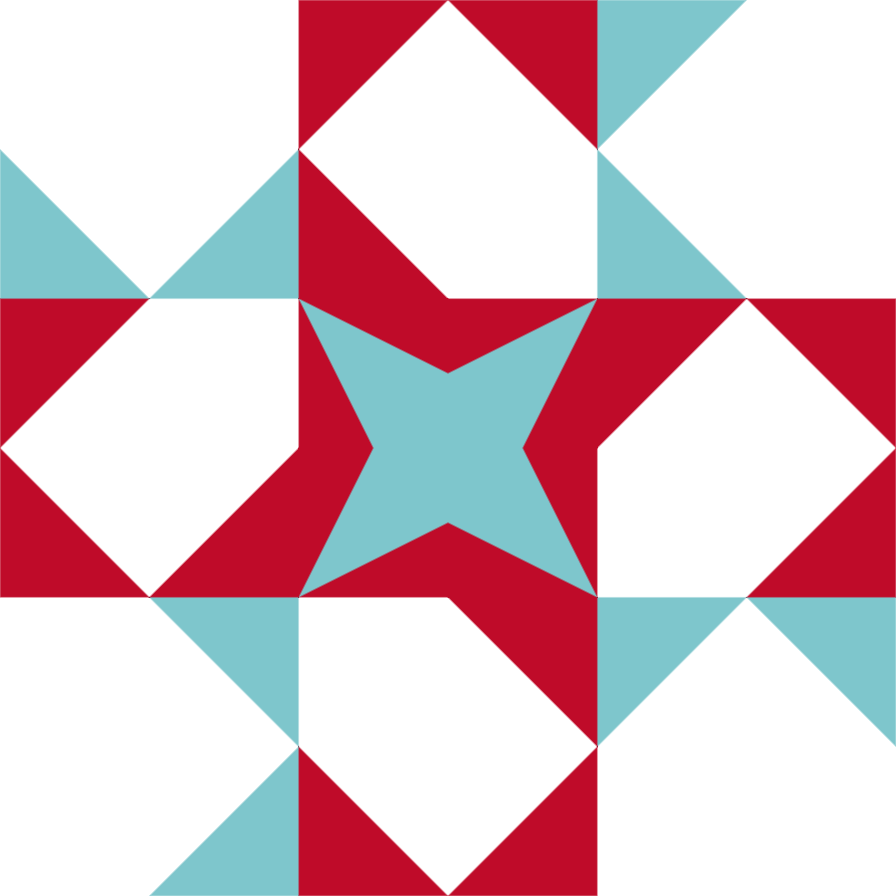
Reproduce this pattern procedurally as a three.js fragment shader.

```glsl
// A pinwheel quilt block: red and teal triangles turning around a four-pointed star.
varying vec2 vUv;

const vec3 WHITE = vec3(1.0);
const vec3 RED = vec3(0.75, 0.045, 0.16);
const vec3 TEAL = vec3(0.494, 0.776, 0.8);
const float EDGE_WIDTH = 0.012; // soft edge, in units of half a patch

// Converts a signed distance to coverage.
float coverage(float d) {
  return clamp(0.5 - d / EDGE_WIDTH, 0.0, 1.0);
}

// Right triangle with unit legs running from a corner along the signs of dir.
float triangle(vec2 p, vec2 corner, vec2 dir) {
  vec2 q = (p - corner) * dir;
  float d = max(max(-q.x, -q.y), (q.x + q.y - 1.0) * inversesqrt(2.0));
  return coverage(d);
}

float square(vec2 p, float halfSide) {
  vec2 a = abs(p);
  return coverage(max(a.x, a.y) - halfSide);
}

// Star with tips on the diagonals and notches on the axes.
float star(vec2 p, float notch) {
  vec2 a = abs(p);
  float slope = 1.0 - notch;
  float d = max(a.x, a.y) - slope * min(a.x, a.y) - notch;
  return coverage(d / length(vec2(1.0, slope)));
}

vec2 quarterTurn(vec2 p) {
  return vec2(-p.y, p.x);
}

void main() {
  // Three patches across, each two units wide, centred on the star.
  vec2 p = (vUv - 0.5) * 6.0;
  vec2 q = p;
  float red = square(p, 1.0);
  float teal = 0.0;

  // One arm and its neighbouring corner patch, repeated around the centre.
  for (int i = 0; i < 4; i++) {
    red += triangle(q, vec2(-1.0, 3.0), vec2(1.0, -1.0));
    red += triangle(q, vec2(1.0, 3.0), vec2(-1.0, -1.0));
    red += triangle(q, vec2(-1.0, 1.0), vec2(1.0, 1.0));
    teal += triangle(q, vec2(1.0, 3.0), vec2(1.0, -1.0));
    teal += triangle(q, vec2(1.0, 1.0), vec2(1.0, 1.0));
    q = quarterTurn(q);
  }

  // Patches tile without overlap, so summed coverage leaves no seams.
  vec3 color = WHITE + red * (RED - WHITE) + teal * (TEAL - WHITE);
  color = mix(color, TEAL, star(p, 0.5) * square(p, 1.0));
  gl_FragColor = vec4(clamp(color, 0.0, 1.0), 1.0);
}
```
